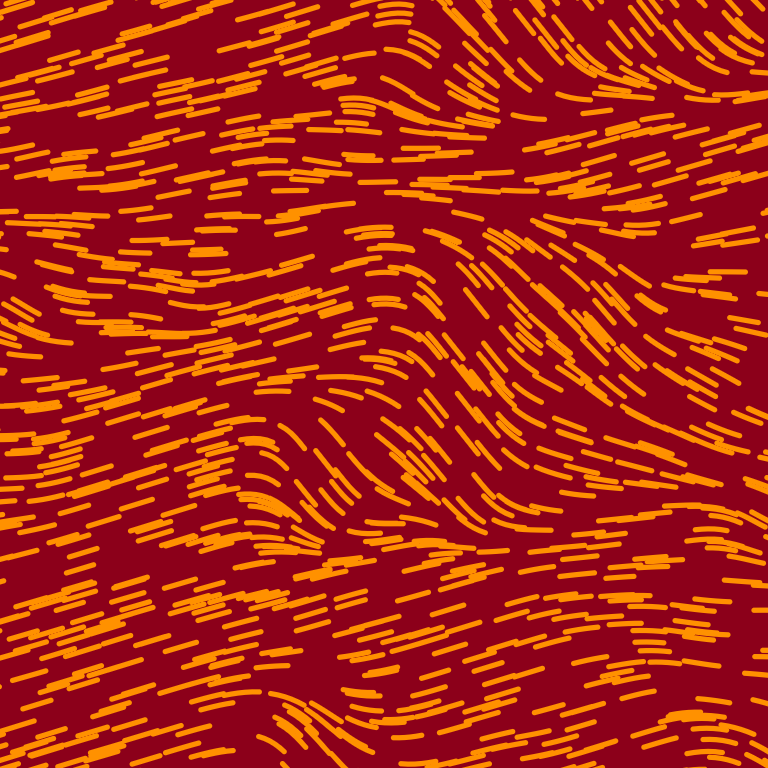
A WebGL 1 fragment shader for this pattern:

```glsl
precision highp float;
uniform vec2 u_resolution;

const vec3 GROUND = vec3(0.55, 0.0, 0.1);
const vec3 STROKE = vec3(1.0, 0.57, 0.0);
const float CELLS = 15.0;            // seed cells across the canvas
const int SEEDS_PER_CELL = 6;
const float KEEP = 0.71;             // share of seeds that grow a stroke
const int STEPS = 5;                 // segments per stroke
const float STROKE_LENGTH = 0.0415;
const float STROKE_RADIUS = 0.0034;
const float LENGTH_VARIATION = 0.12;
const float FLOW_SCALE = 5.0;        // flow features across the canvas
const float FLOW_DETAIL = 0.25;      // weight of the finer octave
const float MAX_RISE = 0.3;          // steepest upward angle, radians
const float ANGLE_RANGE = 1.2;

float hash(vec2 p) {
  vec3 q = fract(vec3(p.xyx) * 0.1031);
  q += dot(q, q.yzx + 33.33);
  return fract((q.x + q.y) * q.z);
}

float valueNoise(vec2 p) {
  vec2 i = floor(p);
  vec2 f = fract(p);
  f = f * f * (3.0 - 2.0 * f);
  float low = mix(hash(i), hash(i + vec2(1.0, 0.0)), f.x);
  float high = mix(hash(i + vec2(0.0, 1.0)), hash(i + vec2(1.0, 1.0)), f.x);
  return mix(low, high, f.y);
}

// Mostly level flow with gentle rises and steeper falls
vec2 flowDirection(vec2 p) {
  vec2 q = p * FLOW_SCALE + 37.0;
  float n = mix(valueNoise(q), valueNoise(q * 2.1 + 19.0), FLOW_DETAIL);
  n = smoothstep(0.12, 0.88, n);
  float angle = MAX_RISE - ANGLE_RANGE * n * n;
  return vec2(cos(angle), sin(angle));
}

float segmentDistance(vec2 p, vec2 a, vec2 b) {
  vec2 ab = b - a;
  float t = clamp(dot(p - a, ab) / dot(ab, ab), 0.0, 1.0);
  return length(p - a - ab * t);
}

// Distance to the streamline that starts at the seed
float streamDistance(vec2 p, vec2 seed, float len) {
  float d = 1.0;
  vec2 a = seed;
  for (int i = 0; i < STEPS; i++) {
    vec2 b = a + flowDirection(a) * len / float(STEPS);
    d = min(d, segmentDistance(p, a, b));
    a = b;
  }
  return d;
}

float nearestStroke(vec2 p) {
  float nearest = 1.0;
  vec2 home = floor(p * CELLS);
  for (int y = -1; y <= 1; y++) {
    for (int x = -1; x <= 1; x++) {
      vec2 cell = home + vec2(float(x), float(y));
      for (int k = 0; k < SEEDS_PER_CELL; k++) {
        vec2 id = cell + 50.0 + float(k) * vec2(113.0, 71.0);
        if (hash(id + 7.3) > KEEP) continue;
        vec2 seed = (cell + vec2(hash(id), hash(id + 301.7))) / CELLS;
        float vary = hash(id + 523.1) * 2.0 - 1.0;
        float len = STROKE_LENGTH * (1.0 + LENGTH_VARIATION * vary);
        // Skip seeds too far away to reach this point
        if (distance(p, seed) > len + 2.0 * STROKE_RADIUS) continue;
        nearest = min(nearest, streamDistance(p, seed, len));
      }
    }
  }
  return nearest;
}

void main() {
  float pixel = 1.0 / min(u_resolution.x, u_resolution.y);
  vec2 p = gl_FragCoord.xy * pixel;
  float edge = (nearestStroke(p) - STROKE_RADIUS) / pixel;
  float cover = clamp(0.5 - edge, 0.0, 1.0);
  gl_FragColor = vec4(mix(GROUND, STROKE, cover), 1.0);
}
```
